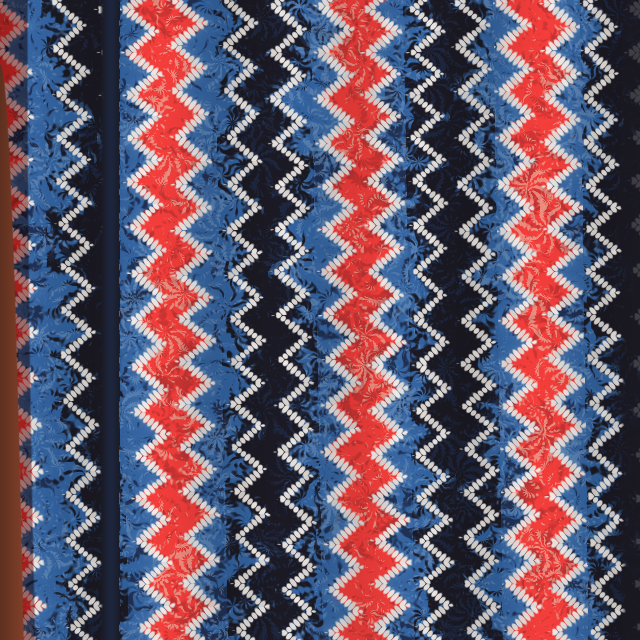
A Shadertoy shader for this pattern:

```glsl
// Stitch-resist dyed cloth: alternating red and indigo-black bands on blue,
// each edged by two parallel zigzags of pale stitch marks. Bands and rows come
// from repeats; radial cellular noise gives the feathered dye and creases.

#define ROWS 14.35        // zigzag periods down the cloth
#define ROW_PHASE 0.4245  // height, from the top, of one left-hand tip
#define AMPLITUDE 0.0205  // half the zigzag swing
#define HALF_GAP 0.0365   // band centre to zigzag centre
#define STITCHES 13.0     // marks per zigzag period
#define MARK_SIZE 0.0066  // half the length of a mark
#define FIRST_BAND 0.268  // centre of the first full red band
#define FOLD_X 0.187      // right edge of the folded layer
#define BLEED 0.075       // reach of the ragged dye edge

const vec3 INK = vec3(0.10, 0.095, 0.13);
const vec3 NAVY = vec3(0.12, 0.18, 0.31);
const vec3 BLUE = vec3(0.19, 0.37, 0.60);
const vec3 PALE_BLUE = vec3(0.40, 0.54, 0.70);
const vec3 RED = vec3(0.91, 0.23, 0.22);
const vec3 MAROON = vec3(0.47, 0.15, 0.18);
const vec3 PINK = vec3(0.88, 0.58, 0.52);
const vec3 CREAM = vec3(0.90, 0.88, 0.86);
const vec3 BROWN = vec3(0.46, 0.23, 0.15);

vec2 hash2(vec2 p) {
    vec3 q = fract(p.xyx * vec3(0.1031, 0.1030, 0.0973));
    q += dot(q, q.yzx + 33.33);
    return fract((q.xx + q.yz) * q.zy);
}

// Cellular noise whose cells carry rays, like gathered cloth
float crumple(vec2 p) {
    vec2 cell = floor(p);
    float sum = 0.0, total = 0.0;
    for (int j = -1; j <= 1; j++)
    for (int i = -1; i <= 1; i++) {
        vec2 c = cell + vec2(i, j);
        vec2 h = hash2(c);
        vec2 d = p - c - h;
        float r = length(d);
        float angle = atan(d.y, d.x + 1e-5);
        float rays = sin(angle * (6.0 + floor(6.0 * h.x)) + 6.3 * h.y + 2.0 * sin(r * 6.0));
        float weight = exp(-7.0 * r * r);
        sum += weight * mix(h.x, 0.5 + 0.5 * rays * smoothstep(0.0, 0.3, r), 0.55);
        total += weight;
    }
    return sum / max(total, 1e-4);
}

float dyeNoise(vec2 p) {
    float n = 0.6 * crumple(p * 13.0) + 0.4 * crumple(p * 33.0 + 7.0);
    return clamp((n - 0.5) * 2.1 + 0.5, 0.0, 1.0);
}

void mainImage(out vec4 fragColor, in vec2 fragCoord) {
    vec2 p = fragCoord / iResolution.xy;
    float px = 1.0 / iResolution.y;
    float down = 1.0 - p.y;

    // Band coordinate: even centres are red, odd ones black
    float x = p.x - mix(0.028, 0.012, p.x) * (down - 0.5) - FIRST_BAND;
    float scale = 6.417 + 1.74 * x;
    float u = x * (6.417 + 0.87 * x) - 0.3 * step(p.x, FOLD_X);
    float band = floor(u + 0.5);
    bool isRed = mod(band, 2.0) < 0.5;
    float offset = (u - band) / scale;
    float side = offset < 0.0 ? -1.0 : 1.0;
    float lineId = 2.0 * band + side;

    // Zigzag, with a little hand-made drift on each line
    vec2 lineRand = hash2(vec2(lineId + 40.0, 3.0));
    float v = (down - ROW_PHASE) * ROWS + 0.5;
    v += 0.16 * (lineRand.x - 0.5) + 0.08 * sin(down * 9.0 + lineId);
    float zigzag = abs(fract(v) - 0.5) * 4.0 - 1.0;
    float wobble = 0.0018 * sin(down * 23.0 + 6.3 * lineRand.y);
    float dx = offset - side * HALF_GAP - AMPLITUDE * zigzag - wobble;
    float slope = 4.0 * AMPLITUDE * ROWS * sign(fract(v) - 0.5);
    float outward = side * dx;

    // Stitch marks across the line
    float along = (v + ROWS * slope * dx / (1.0 + slope * slope)) * STITCHES;
    float across = dx * inversesqrt(1.0 + slope * slope);
    vec2 markRand = hash2(vec2(floor(along) + 200.0, lineId + 60.0));
    float markLength = MARK_SIZE * (0.72 + 0.55 * markRand.x) * (isRed ? 1.18 : 0.95);
    float shape = length(vec2(across / markLength, (fract(along) - 0.5) / 0.46));
    float soft = 0.14 + 0.7 * px / MARK_SIZE;
    float mark = 1.0 - smoothstep(1.0 - soft, 1.0 + soft, shape);

    // Dyes
    float n = dyeNoise(p);
    float fine = dyeNoise(p.yx * 1.4 + 3.7);
    vec3 color = mix(NAVY, BLUE, smoothstep(0.05, 0.45, n));
    color = mix(color, PALE_BLUE, 0.65 * smoothstep(0.5, 1.0, fine));
    if (isRed) {
        float halo = exp(-abs(outward) * 75.0);
        color = mix(color, PALE_BLUE, 0.7 * halo * smoothstep(0.2, 0.7, n));
        vec3 dye = mix(RED * 0.86, RED, smoothstep(0.1, 0.5, n));
        dye = mix(dye, PINK, 0.85 * smoothstep(0.62, 0.95, fine));
        dye = mix(dye, MAROON, 0.8 * halo * smoothstep(0.5, 0.15, n));
        float ragged = outward + (fine - 0.5) * 0.018;
        color = mix(dye, color, smoothstep(-0.004, 0.005, ragged));
    } else {
        float ragged = outward + (n - 0.5) * BLEED - 0.012;
        vec3 dye = mix(INK, NAVY, 0.6 * smoothstep(0.55, 1.0, fine));
        color = mix(dye, color, smoothstep(-0.012, 0.026, ragged));
    }
    color = mix(color, CREAM * (0.92 + 0.1 * markRand.y), mark * 0.96);

    // Hanging folds, the layer edge and the backing at the left
    color *= 1.0 + 0.05 * sin(p.x * 31.0 + 0.8 * sin(down * 3.0));
    float strip = smoothstep(0.155, 0.162, p.x) * (1.0 - smoothstep(FOLD_X - px, FOLD_X + px, p.x));
    color = mix(color, mix(INK, NAVY, 0.35 + 0.25 * sin(p.x * 190.0)), strip);
    color = mix(color, INK, 0.8 * smoothstep(0.968, 0.982, p.x));
    float backLayer = 1.0 - smoothstep(0.041, 0.045, p.x - 0.012 * down * down);
    color = mix(color, color * vec3(0.68, 0.5, 0.5), backLayer);
    float backingEdge = 0.039 * sqrt(max(down - 0.1, 0.0));
    float backing = 1.0 - smoothstep(-px, px, p.x - backingEdge);
    color = mix(color, BROWN * (0.8 + 8.0 * p.x), backing * step(0.1, down));

    fragColor = vec4(color, 1.0);
}
```
